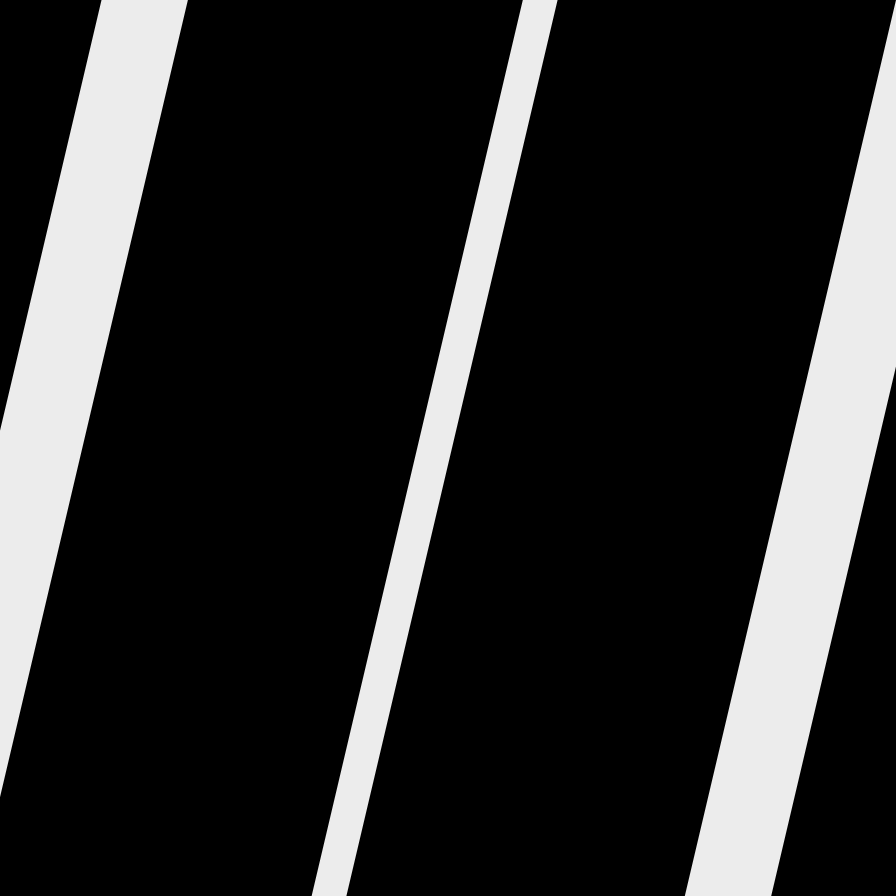
Write a Shadertoy shader that draws this pattern.

```glsl
#define PERIOD 0.8867        // horizontal distance between wide stripes
#define SLANT 0.2357         // rightward shift per unit of height
#define WIDE_CENTER 0.8125   // wide stripe position on the bottom edge
#define THIN_OFFSET 0.4414   // from a wide stripe to the next thin one
#define WIDE_WIDTH 0.0964    // widths are measured horizontally
#define THIN_WIDTH 0.0388
#define GROUND vec3(0.0)
#define STRIPE vec3(0.927)

// Signed horizontal distance to a repeating stripe, negative inside
float stripeDistance(float x, float center, float width) {
    float cell = fract((x - center) / PERIOD + 0.5) - 0.5;
    return abs(cell) * PERIOD - 0.5 * width;
}

void mainImage(out vec4 fragColor, in vec2 fragCoord) {
    vec2 uv = fragCoord / iResolution.xy;

    // Shear so that every stripe becomes vertical
    float x = uv.x - SLANT * uv.y;

    // Union of the two stripe families
    float wide = stripeDistance(x, WIDE_CENTER, WIDE_WIDTH);
    float thin = stripeDistance(x, WIDE_CENTER + THIN_OFFSET, THIN_WIDTH);
    float d = min(wide, thin);

    // Edge one pixel wide
    float pixel = length(vec2(1.0, SLANT) / iResolution.xy);
    float coverage = clamp(0.5 - d / pixel, 0.0, 1.0);
    fragColor = vec4(mix(GROUND, STRIPE, coverage), 1.0);
}
```
